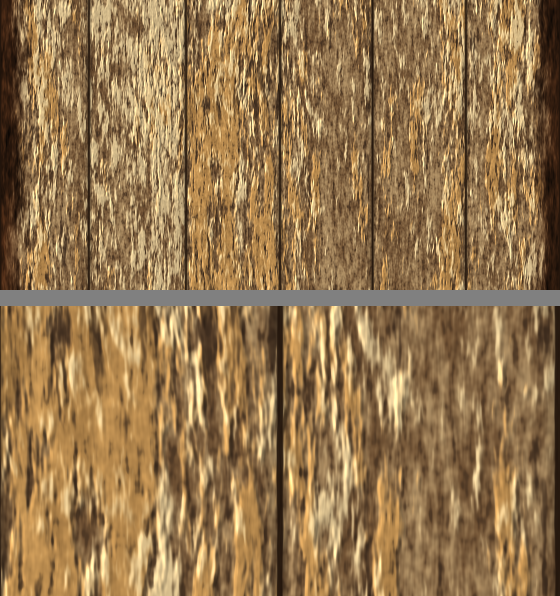
Top, the full canvas; bottom, a detail of the centre.
A WebGL 2 fragment shader for this texture:

```glsl
#version 300 es
precision highp float;
// Six weathered upright boards with thin, flaking ochre and cream paint.
// Stretched gradient noise makes the fibres and the paint masks; a slope of
// the masks gives relief, and each board has its own balance of coats.

uniform vec2 u_resolution;
out vec4 outColor;

const float BOARDS = 6.0;
const float SEAM_HALF_WIDTH = 0.010;
const float RELIEF = 0.30;
const float RELIEF_STEP = 0.012;
const vec3 BROWN = vec3(0.41, 0.295, 0.185);
const vec3 TAN = vec3(0.67, 0.55, 0.385);
const vec3 OCHRE = vec3(0.74, 0.55, 0.30);
const vec3 CREAM = vec3(0.86, 0.77, 0.58);
const vec3 CHARCOAL = vec3(0.23, 0.165, 0.115);
const vec3 EDGE_STAIN = vec3(0.22, 0.125, 0.065);
const vec3 SEAM_COLOR = vec3(0.13, 0.08, 0.045);

// Per board: centre of the paint band, then bias of ochre, cream and dark streaks
const vec4 BOARD_COATS[6] = vec4[6](
    vec4(0.42, -0.58, -0.40, -0.55),
    vec4(0.80, -0.62, -0.04, -0.75),
    vec4(0.45, -0.22, -0.48, -0.28),
    vec4(0.05, -0.52, -0.50, -0.58),
    vec4(0.78, -0.58, -0.53, -0.62),
    vec4(0.52, -0.58, -0.42, -0.57));
const float SEAM_SHIFT[7] = float[7](0.0, -0.047, -0.008, 0.0, -0.008, -0.008, 0.0);

vec2 gradientAt(ivec2 cell) {
    uvec2 q = uvec2(cell) * uvec2(1597334673u, 3812015801u);
    uint h = (q.x ^ q.y) * 1597334673u;
    h = (h ^ (h >> 15)) * 2246822519u;
    float angle = float(h >> 8) / 16777216.0 * 6.28319;
    return vec2(cos(angle), sin(angle));
}

float gradientNoise(vec2 p) {
    ivec2 i = ivec2(floor(p));
    vec2 f = fract(p);
    vec2 w = f * f * f * (f * (f * 6.0 - 15.0) + 10.0);
    float a = dot(gradientAt(i), f);
    float b = dot(gradientAt(i + ivec2(1, 0)), f - vec2(1, 0));
    float c = dot(gradientAt(i + ivec2(0, 1)), f - vec2(0, 1));
    float d = dot(gradientAt(i + ivec2(1, 1)), f - vec2(1, 1));
    return mix(mix(a, b, w.x), mix(c, d, w.x), w.y);
}

float fbm(vec2 p, int octaves) {
    float sum = 0.0, amplitude = 1.0;
    for (int i = 0; i < octaves; i++) {
        sum += amplitude * gradientNoise(p);
        p = p * 2.03 + vec2(19.7, 7.3);
        amplitude *= 0.65;
    }
    return sum;
}

// Fine fibres running along the board
float fibres(vec2 p) {
    return fbm(p * vec2(23.0, 4.5), 3);
}

// Coverage of ochre (x) and cream (y); band is the pull toward the painted strip
vec2 paintMasks(vec2 p, vec4 coats, float band, float height) {
    float fine = fibres(p);
    float ochre = fbm(p * vec2(4.0, 0.7) + 31.0, 5) + 0.5 * fine + coats.y + 0.5 * band;
    float cream = fbm(p * vec2(8.0, 2.0) + 73.0, 4) + 0.8 * fine + coats.z
                + 0.32 * band + 0.3 * (height - 0.5);
    return smoothstep(vec2(-0.22, -0.28), vec2(0.24, 0.5), vec2(ochre, cream));
}

void main() {
    vec2 p = gl_FragCoord.xy * BOARDS / u_resolution.x;
    float height = gl_FragCoord.y / u_resolution.y;
    float pixel = BOARDS / u_resolution.x;

    // Nearest seam, and the board on this side of it
    int seam = int(floor(p.x + 0.5));
    float seamDist = p.x - float(seam) - SEAM_SHIFT[seam];
    int board = clamp(seamDist < 0.0 ? seam - 1 : seam, 0, 5);
    vec4 coats = BOARD_COATS[board];
    float across = p.x - float(board);
    float band = exp(-9.0 * (across - coats.x) * (across - coats.x));

    // Wood coordinates: a new piece for each board, gently bent
    vec2 wood = p + vec2(0.0, 17.3 * float(board));
    wood.x += 0.04 * gradientNoise(wood * vec2(1.5, 0.8));
    float grain = fbm(wood * vec2(5.0, 1.2), 4);
    float fine = fibres(wood);
    float speckle = fbm(wood * vec2(30.0, 17.0) + 11.0, 2);

    // Bare wood, then paint, then dark weathered streaks
    float tone = 0.55 * grain + 0.8 * fine + 0.35 * speckle;
    vec3 color = mix(BROWN, TAN, smoothstep(-0.65, 0.65, tone));
    vec2 paint = paintMasks(wood, coats, band, height);
    color = mix(color, OCHRE * (1.0 + 0.14 * grain + 0.14 * fine), 0.8 * paint.x);
    color = mix(color, CREAM * (1.0 + 0.12 * fine), 0.78 * paint.y);
    float streak = fbm(wood * vec2(8.0, 0.8) + 47.0, 4) - 0.7 * fine + coats.w;
    color = mix(color, CHARCOAL, 0.66 * smoothstep(-0.15, 0.45, streak));
    float pits = smoothstep(0.25, 0.75, -0.8 * fine - 0.6 * speckle);
    color = mix(color, CHARCOAL, 0.5 * pits);

    // Flake relief, lit from the upper left
    vec2 lit = paintMasks(wood + RELIEF_STEP * vec2(-1, 1), coats, band, height);
    float slope = dot(paint - lit, vec2(1.0, 0.6));
    color *= 1.0 + RELIEF * clamp(slope, -1.0, 1.0) + 0.1 * speckle;

    // Stained outer edges
    float inset = min(p.x, BOARDS - p.x) + 0.14 * grain + 0.06 * fine;
    vec3 stain = EDGE_STAIN * (1.0 + 0.7 * grain + 0.5 * fine);
    color = mix(stain, color, smoothstep(0.08, 0.4, inset));

    // Seams: soft shadow, a lit lip on the right and a dark gap
    float gap = abs(seamDist);
    color *= 1.0 - 0.35 * exp(-gap * 36.0);
    float lip = exp(-pow((seamDist - 0.04) / 0.016, 2.0));
    color *= 1.0 + 0.2 * lip * smoothstep(-0.3, 0.4, grain + fine);
    float line = 1.0 - smoothstep(-pixel, pixel, gap - SEAM_HALF_WIDTH - 0.004 * fine);
    color = mix(color, SEAM_COLOR, 0.92 * line);

    outColor = vec4(clamp(color, 0.0, 1.0), 1.0);
}
```
